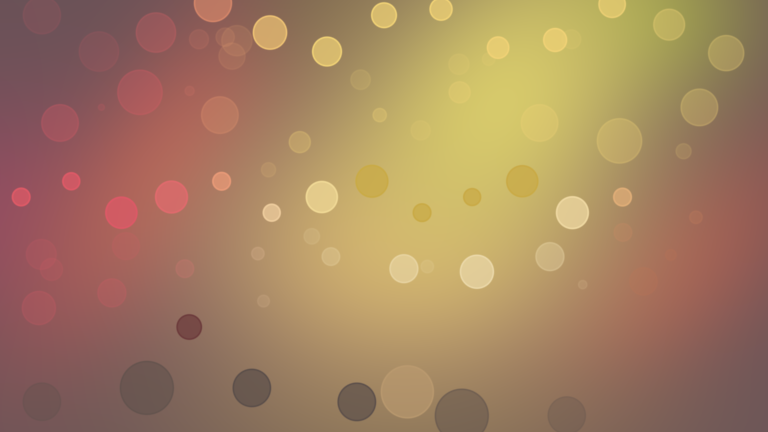
This background is drawn by a Shadertoy shader. Its source:

```glsl
float hash(float n) {
    return fract(sin(n * 127.1) * 437.58);
}

// Rotated elliptical Gaussian falloff
float glow(vec2 p, vec2 center, vec2 radii, float angle) {
    vec2 d = p - center;
    float c = cos(angle), s = sin(angle);
    d = vec2(c * d.x + s * d.y, c * d.y - s * d.x) / radii;
    return exp(-dot(d, d));
}

vec3 backdrop(vec2 p) {
    vec3 col = vec3(0.41, 0.32, 0.34);
    col = mix(col, vec3(0.57, 0.29, 0.38), 0.9 * glow(p, vec2(0.0, 0.5), vec2(0.38, 0.28), 0.0));
    col = mix(col, vec3(0.67, 0.34, 0.33), 0.95 * glow(p, vec2(0.37, 0.62), vec2(0.5, 0.19), 0.96));
    col = mix(col, vec3(0.62, 0.33, 0.31), 0.9 * glow(p, vec2(1.58, 0.38), vec2(0.42, 0.2), 0.75));
    col = mix(col, vec3(0.46, 0.38, 0.30), 0.8 * glow(p, vec2(0.75, 1.0), vec2(0.2, 0.18), 0.0));
    col = mix(col, vec3(0.50, 0.42, 0.33), 0.9 * glow(p, vec2(0.95, 0.0), vec2(0.6, 0.2), 0.0));
    col = mix(col, vec3(0.52, 0.55, 0.25), 0.9 * glow(p, vec2(1.48, 0.97), vec2(0.28, 0.2), 0.0));
    // Warm centre and diagonal light
    col = mix(col, vec3(0.81, 0.65, 0.45), 0.97 * glow(p, vec2(0.93, 0.42), vec2(0.5, 0.34), 0.0));
    return mix(col, vec3(0.85, 0.80, 0.42), 0.97 * glow(p, vec2(1.16, 0.76), vec2(0.5, 0.34), 0.9));
}

// Bokeh colour shifts from rose through gold and cream to orange
vec3 bokehTint(vec2 c) {
    float low = 1.0 - smoothstep(0.45, 0.65, c.y);
    vec3 light = mix(vec3(0.94, 0.82, 0.46), vec3(0.93, 0.86, 0.68), low);
    vec3 tint = mix(vec3(0.86, 0.35, 0.40), light, smoothstep(0.3, 0.72, c.x));
    return mix(tint, vec3(0.78, 0.45, 0.31), low * smoothstep(1.3, 1.5, c.x));
}

// Flat disc with a slightly stronger rim
void disc(inout vec3 col, vec2 p, vec2 center, float radius, vec3 tint, float opacity) {
    float d = length(p - center) - radius;
    float aa = 1.0 / iResolution.y;
    float fill = 1.0 - smoothstep(-aa, aa, d);
    float rim = 1.0 - smoothstep(0.0, 0.004, abs(d + 0.002));
    col = mix(col, tint, fill * min(opacity * (1.0 + 0.35 * rim), 1.0));
}

void mainImage(out vec4 fragColor, in vec2 fragCoord) {
    vec2 p = fragCoord / iResolution.y;
    vec3 col = backdrop(p);

    // Faint scattered specks
    for (float i = 0.0; i < 22.0; i++) {
        vec2 c = vec2(hash(i + 1.0) * 1.78, 0.3 + 0.65 * hash(i + 41.0));
        disc(col, p, c, 0.008 + 0.03 * hash(i + 83.0), bokehTint(c), 0.14);
    }

    // Shadowed discs along the bottom
    for (float i = 0.0; i < 6.0; i++) {
        vec2 c = vec2(0.097 + 0.243 * i, 0.07 + 0.037 * sin(1.05 * i));
        float opacity = 0.15 + 0.6 * glow(c, vec2(0.68, 0.07), vec2(0.5), 0.0);
        disc(col, p, c, 0.051 + 0.012 * cos(2.1 * (i - 1.0)), vec3(0.36, 0.31, 0.29), opacity);
    }
    disc(col, p, vec2(0.438, 0.243), 0.03, vec3(0.43, 0.24, 0.24), 0.75);
    disc(col, p, vec2(0.943, 0.093), 0.062, vec3(0.74, 0.61, 0.44), 0.6);

    // Translucent upper row
    for (float i = 0.0; i < 9.0; i++) {
        vec2 c = vec2(0.139 + 0.185 * i, 0.729 - 0.058 * cos(1.65 * (i - 3.0)));
        disc(col, p, c, 0.035 + 0.018 * cos(1.047 * (i - 1.0)), bokehTint(c), 0.28);
    }

    // Lower row, brightest near the centre
    for (float i = 0.0; i < 10.0; i++) {
        vec2 c = vec2(0.09 + 0.169 * i, 0.329 + 0.014 * i - 0.042 * cos(1.047 * i));
        float opacity = 0.2 + 0.5 * glow(c, vec2(1.05, 0.4), vec2(0.2, 0.5), 0.0);
        disc(col, p, c, 0.028 + 0.012 * cos(1.047 * i), bokehTint(c), opacity);
    }

    // Golden top row
    for (float i = 0.0; i < 13.0; i++) {
        vec2 c = vec2(0.097 + 0.132 * i, 0.935 + 0.058 * cos(1.75 * (i - 3.0)));
        float opacity = 0.12 + 0.6 * smoothstep(0.25, 0.6, c.x) * (1.0 - 0.7 * smoothstep(1.35, 1.6, c.x));
        disc(col, p, c, 0.037 + 0.0105 * cos(0.5 * (i - 1.5)), bokehTint(c), opacity);
    }

    // Bright middle row with a mustard stretch
    for (float i = 0.0; i < 13.0; i++) {
        vec2 c = vec2(0.049 + 0.116 * i, 0.544 + 0.042 * sin(2.094 * i));
        float mustard = step(6.5, i) * step(i, 10.5);
        vec3 tint = mix(bokehTint(c), vec3(0.79, 0.67, 0.28), mustard);
        disc(col, p, c, 0.03 + 0.0116 * sin(1.57 * i - 2.4), tint, 0.78);
    }

    fragColor = vec4(col, 1.0);
}
```
